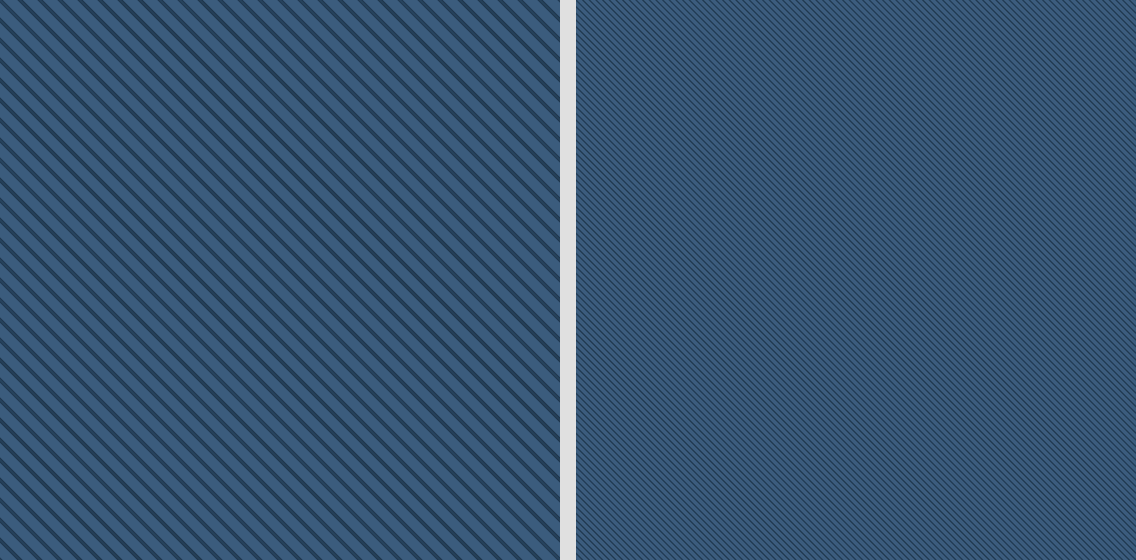
Left, the tile; right, the same tile 3 across and 3 down.
Reproduce this pattern procedurally as a WebGL 2 fragment shader.

```glsl
#version 300 es
precision highp float;
// Diagonal pinstripes on blue: each falling 45 degree stripe has two dark
// borders around a slightly lighter core, with a faint tone shift per stripe.
// A whole number of stripes per side makes the tile seamless.

#define STRIPES 28.0          // stripes across and down
#define STRIPE_WIDTH 0.265    // share of one period
#define CORE_WIDTH 0.127      // share of one period
#define TONE_SHIFT 0.07       // brightness variation between stripes
#define GROUND_COLOR vec3(0.23, 0.36, 0.49)
#define BORDER_COLOR vec3(0.12, 0.21, 0.30)
#define CORE_COLOR vec3(0.15, 0.26, 0.36)

uniform vec2 u_resolution;
out vec4 fragColor;

float hash(float n) {
    return fract(sin(n * 12.9898 + 4.1) * 437.585);
}

// Antialiased coverage of a band centred on zero distance
float band(float dist, float width, float pixel) {
    return clamp((0.5 * width - dist) / pixel + 0.5, 0.0, 1.0);
}

void main() {
    vec2 uv = gl_FragCoord.xy / u_resolution;

    // Stripe index and distance to its centre, in periods
    float phase = (uv.x + uv.y) * STRIPES;
    float index = floor(phase + 0.5);
    float dist = abs(phase - index);
    float pixel = STRIPES * length(1.0 / u_resolution);

    // Wrapped index keeps the tone the same across the tile edges
    float tone = 1.0 + TONE_SHIFT * (hash(mod(index, STRIPES)) - 0.5);

    // Layers: ground, dark borders, core
    vec3 color = mix(GROUND_COLOR, BORDER_COLOR * tone, band(dist, STRIPE_WIDTH, pixel));
    color = mix(color, CORE_COLOR * tone, band(dist, CORE_WIDTH, pixel));

    fragColor = vec4(color, 1.0);
}
```
